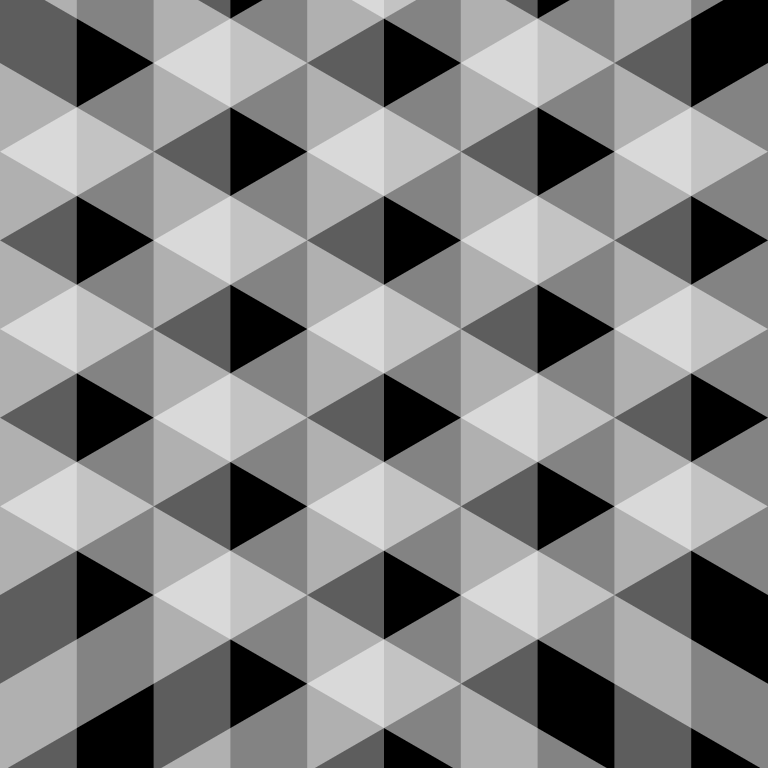
Write a Shadertoy shader that draws this pattern.

```glsl
#define BANDS_ACROSS 10.0    // band widths per canvas height
#define OUTER_BAND 2.0       // bands kept on each side of the middle one
#define VERTICAL_SHIFT 0.5
#define DIAGONAL_SHIFT -0.62
#define VERTICAL_ALPHA 0.365
#define DIAGONAL_ALPHA 0.514
#define TILT 1.04719755      // angle of the diagonal band normals

// Coverage of a finite row of unit-wide bands separated by unit gaps.
float bandCoverage(float position, float pixelSize) {
    float nearest = 2.0 * clamp(floor(0.5 * position + 0.5), -OUTER_BAND, OUTER_BAND);
    float inside = 0.5 - abs(position - nearest);
    return clamp(inside / pixelSize + 0.5, 0.0, 1.0);
}

void mainImage(out vec4 fragColor, in vec2 fragCoord) {
    float pixelSize = BANDS_ACROSS / iResolution.y;
    vec2 point = (fragCoord - 0.5 * iResolution.xy) * pixelSize;
    vec2 normal = vec2(cos(TILT), sin(TILT));

    // Three sets of bands: upright and two mirrored diagonals
    float upright = bandCoverage(point.x + VERTICAL_SHIFT, pixelSize);
    float falling = bandCoverage(dot(point, normal) + DIAGONAL_SHIFT, pixelSize);
    float rising = bandCoverage(dot(point, normal * vec2(-1.0, 1.0)) + DIAGONAL_SHIFT, pixelSize);

    // Translucent white layers over black
    float darkness = (1.0 - VERTICAL_ALPHA * upright)
                   * (1.0 - DIAGONAL_ALPHA * falling)
                   * (1.0 - DIAGONAL_ALPHA * rising);
    fragColor = vec4(vec3(1.0 - darkness), 1.0);
}
```
